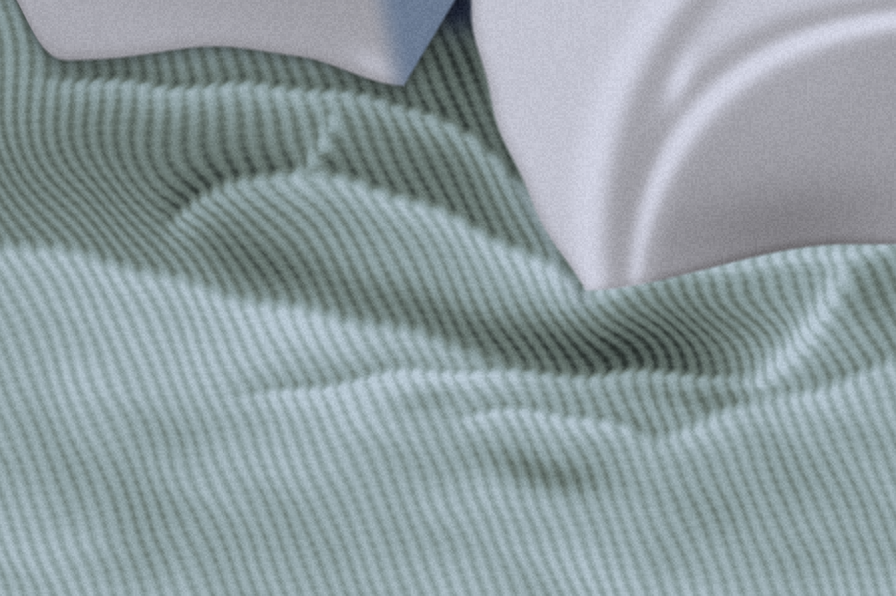
A Shadertoy shader for this texture:

```glsl
const float TAU = 6.2831853;
const float RIB_COUNT = 39.; // per canvas height
const float RIB_DEPTH = .23;
const float WEAVE_COUNT = 52.;
const float WEAVE_DEPTH = .03;
const float RUMPLE_DEPTH = .12;
const float GRAIN_DEPTH = .05;
const float GRAIN_SCALE = 300.;
const vec3 CLOTH_DEEP = vec3(.16, .19, .18);
const vec3 CLOTH_SHADE = vec3(.4, .455, .435);
const vec3 CLOTH_MID = vec3(.55, .625, .635);
const vec3 CLOTH_LIT = vec3(.72, .785, .83);
const vec3 LINEN_SHADE = vec3(.38, .37, .38);
const vec3 LINEN_MID = vec3(.62, .62, .65);
const vec3 LINEN_LIT = vec3(.82, .83, .89);
const vec3 BLUE_SHADE = vec3(.4, .47, .57);
const vec3 NAVY = vec3(.12, .15, .24);

float hash(vec2 p) {
  vec3 q = fract(p.xyx * .1031);
  q += dot(q, q.yzx + 33.33);
  return fract((q.x + q.y) * q.z);
}

float bell(float x) { return exp(-x * x); }

// Soft ellipse: center and radii, turned by an angle
float blob(vec2 p, vec4 e, float angle) {
  float c = cos(angle), s = sin(angle);
  p -= e.xy;
  p = vec2(c * p.x + s * p.y, c * p.y - s * p.x) / e.zw;
  return exp(-dot(p, p));
}

// Position along a bent line (x), signed offset to its left (y)
vec2 arc(vec2 p, vec4 ends, float bend) {
  vec2 dir = ends.zw - ends.xy;
  float len = length(dir);
  dir /= len;
  p -= ends.xy;
  float t = dot(p, dir) / len, c = clamp(t, 0., 1.);
  return vec2(t, dot(p, vec2(-dir.y, dir.x)) - bend * 4. * c * (1. - c));
}

float span(float t) { return smoothstep(-.08, .15, t) * smoothstep(1.08, .85, t); }

// Crest lit on its right side, shaded on its left
float fold(vec2 p, vec4 ends, float bend, float width) {
  vec2 k = arc(p, ends, bend);
  float n = k.y / width;
  return span(k.x) * mix(bell(n / 1.2), -.8 * bell(n / 1.4), smoothstep(-.3, .5, n));
}

float ridge(vec2 p, vec4 ends, float bend, float width) {
  vec2 k = arc(p, ends, bend);
  return span(k.x) * bell(k.y / width);
}

vec3 blanket(vec2 p) {
  p.y += .006 * sin(13. * p.x + 5. * p.y) + .004 * sin(31. * p.x - 9. * p.y);
  // Large folds
  float relief = .24 * fold(p, vec4(.08, .862, .74, .812), .016, .026)
    + .24 * fold(p, vec4(.7, .82, .96, .52), .05, .03)
    + .24 * fold(p, vec4(.28, .62, .52, .702), .035, .035)
    + .27 * fold(p, vec4(.49, .705, .98, .515), .032, .036)
    + .18 * fold(p, vec4(-.15, .62, .87, .385), .01, .04)
    + .2 * fold(p, vec4(.4, .335, 1.27, .355), .03, .024)
    + .18 * fold(p, vec4(1.08, .255, 1.58, .42), 0., .035)
    + .18 * fold(p, vec4(.76, .29, 1.1, .26), .035, .025)
    + .32 * ridge(p, vec4(1.25, .33, 1.42, .57), -.018, .022)
    + .26 * ridge(p, vec4(.95, .495, 1.55, .59), .018, .018)
    + .25 * ridge(p, vec4(.5, .7, .56, .8), -.01, .014);

  // Broad shade
  float valley = blob(p, vec4(1.13, .45, .22, .075), .05);
  float slope = blob(p, vec4(.22, .7, .34, .13), -.1);
  float tone = mix(.69, .52, smoothstep(.45, .75, p.y)) - .36 * valley - .2 * slope
    - .26 * ridge(p, vec4(.33, .605, 1.28, .37), -.035, .045)
    - .15 * blob(p, vec4(.75, .71, .2, .06), -.5)
    - .36 * blob(p, vec4(.77, .9, .09, .12), .3)
    - .25 * blob(p, vec4(1.47, .5, .07, .07), .3)
    - .26 * blob(p, vec4(.91, .21, .11, .028), -.2)
    - .2 * blob(p, vec4(1.13, .335, .14, .02), -.1)
    - .18 * blob(p, vec4(.72, .325, .07, .02), .3)
    - .15 * blob(p, vec4(.24, .1, .07, .13), -.5)
    - .12 * blob(p, vec4(1.3, .2, .25, .07), .4)
    + .08 * blob(p, vec4(.2, .42, .4, .1), -.2);

  // Rumples from layered sines
  float rumple = 0., gain = .6;
  vec2 r = p * vec2(7., 11.);
  for (int i = 0; i < 3; i++) {
    rumple += gain * sin(r.x + 1.7 * sin(r.y * .9)) * sin(1.6 * r.y + sin(r.x));
    r = mat2(1.5, .9, -.9, 1.5) * r + 2.3;
    gain *= .6;
  }
  rumple *= mix(.3, 1., smoothstep(.55, .35, p.y));

  // Ribs follow the folds
  float across = p.x + .4 * p.y + .035 * relief + .007 * rumple
    + slope * (p.y - .5) * .4 + valley * (p.y - .45) * .9;
  float rib = sin(TAU * RIB_COUNT * across);
  float weave = sin(TAU * WEAVE_COUNT * (p.y - .15 * p.x + .03 * relief));
  tone += relief + RUMPLE_DEPTH * rumple + RIB_DEPTH * (.5 * rib - .12 * rib * rib);
  tone += WEAVE_DEPTH * weave * (.6 - .4 * rib);
  vec3 c = mix(CLOTH_DEEP, CLOTH_SHADE, smoothstep(-.1, .36, tone));
  c = mix(c, CLOTH_MID, smoothstep(.28, .66, tone));
  return mix(c, CLOTH_LIT, smoothstep(.58, 1.02, tone));
}

vec3 linen(float tone) {
  vec3 c = mix(LINEN_SHADE, LINEN_MID, smoothstep(0., .5, tone));
  return mix(c, LINEN_LIT, smoothstep(.45, 1., tone));
}

vec3 rightPillow(vec2 p, float inset) {
  vec2 seam = arc(p, vec4(1.055, .5, 1.52, .975), .14);
  float crease = arc(p, vec4(1.02, .5, 1.16, 1.02), .06).y;
  float inner = smoothstep(.015, -.07, seam.y);
  return linen(mix(.8, .46, inner) - .15 * bell(inset / .012)
    - .25 * bell(crease / .03 + 1.) * (1. - inner) + .14 * bell(crease / .03 - .8)
    - .25 * bell(seam.y / .025 - 1.1) * smoothstep(.05, .3, seam.x)
    + .22 * bell(seam.y / .022 + .4)
    + .22 * blob(p, vec4(1.14, .86, .018, .05), -.35)
    + .1 * blob(p, vec4(1.36, .86, .16, .06), .5)
    - .2 * blob(p, vec4(1.32, .62, .25, .09), .15));
}

vec3 leftPillow(vec2 p, float inset) {
  float tone = .53 + .08 * sin(5. * p.x + 14. * p.y) - .2 * bell(inset / .014)
    + .18 * blob(p, vec4(.63, .89, .05, .025), -.6);
  return mix(linen(tone), BLUE_SHADE, .9 * smoothstep(.81, .87, p.x + .2 * p.y));
}

void mainImage(out vec4 fragColor, in vec2 fragCoord) {
  vec2 p = fragCoord / iResolution.y;
  float soft = .003 + .7 / iResolution.y;

  // Pillow outlines, negative inside
  float corner = smoothstep(.13, 0., p.x);
  float hem = .898 + .024 * bell((p.x - .36) / .13) - .042 * smoothstep(.5, .68, p.x);
  hem += .13 * corner * corner;
  float left = max(hem - p.y, (p.x - .684 - .6 * (p.y - .867)) * .85);
  float drop = 1. - p.y;
  float side = .79 + .1 * drop + .6 * drop * drop + .003 * sin(38. * p.y);
  float base = .512 + .078 * smoothstep(.97, 1.42, p.x);
  float right = max((side - p.x) * .9, base - p.y);

  // Blanket, contact shadows, pillows
  vec3 color = mix(blanket(p), NAVY, .95 * blob(p, vec4(.768, .99, .05, .045), 0.));
  color *= 1. - .4 * exp(-max(left, 0.) / .018);
  color *= 1. - .38 * exp(-max(right, 0.) / .014) * smoothstep(.01, -.02, p.x - side);
  color = mix(color, leftPillow(p, left), smoothstep(soft, -soft, left));
  color = mix(color, rightPillow(p, right), smoothstep(soft, -soft, right));
  color += GRAIN_DEPTH * (hash(floor(p * GRAIN_SCALE)) - .5);
  fragColor = vec4(clamp(color, 0., 1.), 1.);
}
```
